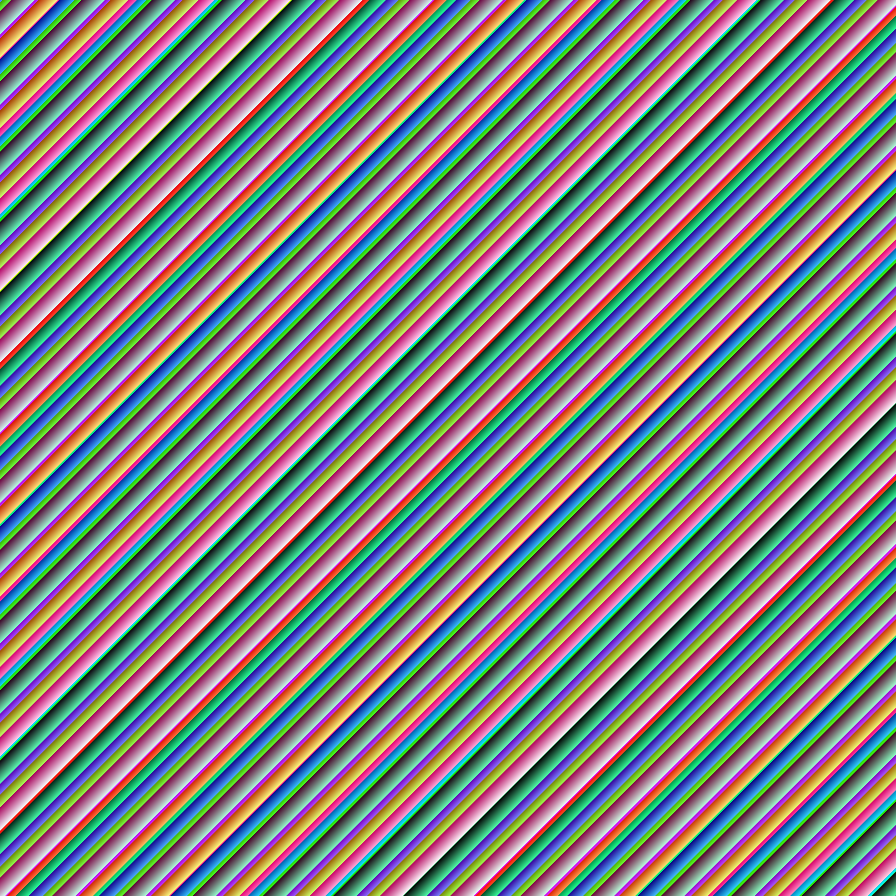
Write a Shadertoy shader that draws this pattern.

```glsl
// Diagonal rainbow pinstripes: red, green and blue are three sawtooth ramps
// of unrelated frequency along one diagonal axis. Their resets drift past
// each other, so bands of colour beat slowly across the canvas.

#define RED_FREQ    11.567   // ramps per canvas height along x - y
#define GREEN_FREQ  38.26
#define BLUE_FREQ   24.88
#define RED_PHASE   0.80     // ramp values on the main diagonal
#define GREEN_PHASE 0.78
#define BLUE_PHASE  0.81
#define EDGE_PIXELS 1.0      // filter width of the ramp resets

// Integral of fract(p), used to average the ramp over a footprint.
vec3 rampIntegral(vec3 p) {
    vec3 f = fract(p);
    return 0.5 * (floor(p) + f * f);
}

// Sawtooth ramp box-filtered over the given width.
vec3 smoothRamp(vec3 p, vec3 width) {
    vec3 halfWidth = 0.5 * width;
    return (rampIntegral(p + halfWidth) - rampIntegral(p - halfWidth)) / width;
}

void mainImage(out vec4 fragColor, in vec2 fragCoord) {
    // Distance across the stripes, rising toward the lower right
    vec2 uv = fragCoord / iResolution.y;
    float across = uv.x - uv.y;

    // One ramp per colour channel
    vec3 freq = vec3(RED_FREQ, GREEN_FREQ, BLUE_FREQ);
    vec3 phase = vec3(RED_PHASE, GREEN_PHASE, BLUE_PHASE);
    vec3 footprint = freq * EDGE_PIXELS / iResolution.y;
    vec3 color = smoothRamp(across * freq + phase, footprint);

    fragColor = vec4(clamp(color, 0.0, 1.0), 1.0);
}
```
